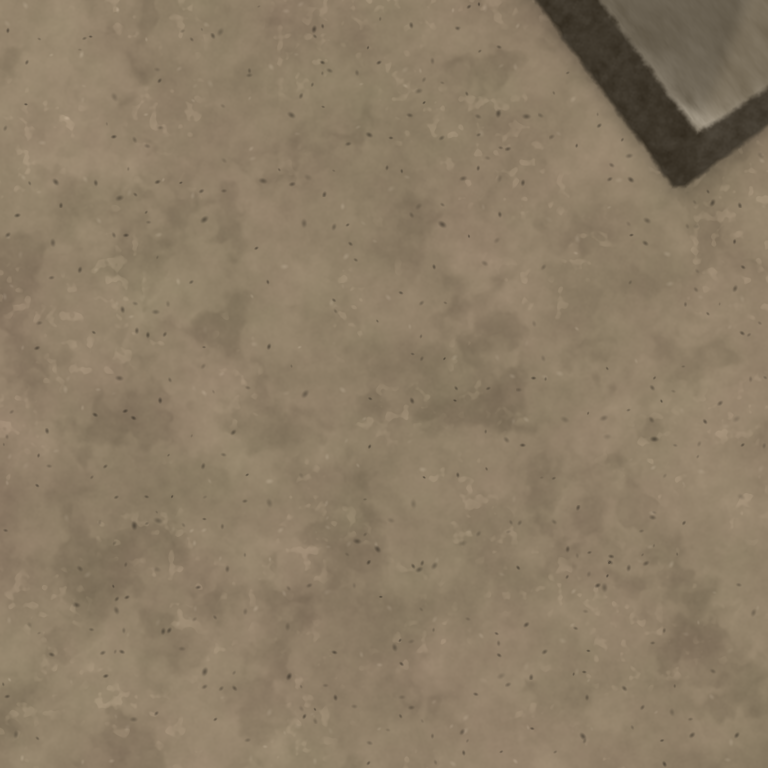
A Shadertoy shader for this texture:

```glsl
const vec3 STONE_DARK = vec3(0.445, 0.39, 0.315);
const vec3 STONE_MID = vec3(0.555, 0.492, 0.402);
const vec3 STONE_LIGHT = vec3(0.655, 0.582, 0.485);
const vec3 SIDE_DARK = vec3(0.235, 0.207, 0.163);
const vec3 FACE_GREY = vec3(0.40, 0.365, 0.305);
const vec3 SHINE = vec3(0.67, 0.63, 0.56);

float hash(vec2 p) {
    vec3 q = fract(vec3(p.xyx) * 0.1031);
    q += dot(q, q.yzx + 33.33);
    return fract((q.x + q.y) * q.z);
}

float noise(vec2 p) {
    vec2 i = floor(p), f = fract(p);
    f = f * f * (3.0 - 2.0 * f);
    return mix(mix(hash(i), hash(i + vec2(1, 0)), f.x),
               mix(hash(i + vec2(0, 1)), hash(i + vec2(1, 1)), f.x), f.y);
}

// Layered noise centred on zero, turned at each octave
float fbm(vec2 p, int octaves, float gain) {
    float sum = 0.0, total = 0.0, amp = 1.0;
    for (int i = 0; i < octaves; i++) {
        sum += amp * (noise(p) - 0.5);
        total += amp;
        amp *= gain;
        p = mat2(1.6, 1.2, -1.2, 1.6) * p + 17.3;
    }
    return sum / total;
}

// One soft, jittered speck per cell, present with the given chance
float specks(vec2 p, float cells, float radius, float chance, float seed) {
    p *= cells;
    vec2 id = floor(p) + seed;
    vec2 offset = fract(p) - 0.5;
    offset -= 0.5 * (vec2(hash(id), hash(id + 41.7)) - 0.5);
    float angle = 6.2832 * hash(id + 73.1);
    float c = cos(angle), s = sin(angle);
    offset = mat2(c, s, -s, c) * offset * vec2(0.75, 1.15);
    float size = radius * cells * mix(0.6, 1.1, hash(id + 9.4));
    float spot = 1.0 - smoothstep(0.0, size, length(offset));
    return spot * step(hash(id + 27.9), chance) * mix(0.3, 1.0, hash(id + 58.2));
}

// Signed depth inside a corner whose two edges run from the tip
float cornerDepth(vec2 p, vec2 tip, vec2 leftEdge, vec2 rightEdge) {
    vec2 a = normalize(leftEdge), b = normalize(rightEdge);
    vec2 q = p - tip;
    return min(dot(q, vec2(a.y, -a.x)), dot(q, vec2(-b.y, b.x)));
}

vec3 stone(vec2 p) {
    // Ragged domain so that no cloud keeps a smooth outline
    vec2 ragged = p + 0.035 * vec2(fbm(p * 26.0, 3, 0.65), fbm(p * 26.0 + 50.0, 3, 0.65));

    // Clouds, mottling and grain, from broad to fine
    float tone = 0.06 + 1.15 * fbm(ragged * 6.0 + 3.0, 3, 0.6);
    tone += 0.75 * fbm(ragged * 19.0 + 31.0, 3, 0.7);
    tone += 0.42 * fbm(p * 75.0 + 9.0, 3, 0.75);

    // Small brown stains with crumbled borders
    float stain = fbm(ragged * 11.0 + 81.0, 4, 0.6);
    tone -= 0.42 * smoothstep(0.05, 0.2, stain);

    // Pale chips gathered in loose clusters
    float cluster = smoothstep(-0.04, 0.16, fbm(p * 13.0 + 140.0, 2, 0.5));
    float chip = smoothstep(0.13, 0.32, fbm(p * 85.0 + 190.0, 2, 0.5));
    tone += 0.5 * chip * cluster;

    vec3 color = mix(STONE_MID, STONE_LIGHT, clamp(tone, 0.0, 1.0));
    color = mix(color, STONE_DARK, clamp(-tone, 0.0, 1.0));

    // Faint shifts between rosy and olive
    float hue = fbm(p * 8.0 + 120.0, 4, 0.65);
    color += hue * vec3(0.02, -0.008, 0.012);

    // Sparse pits and glints
    float pits = specks(p, 36.0, 0.0055, 0.12, 307.0)
               + specks(p, 70.0, 0.004, 0.06, 401.0);
    color += 0.07 * specks(p, 50.0, 0.005, 0.08, 5.0);
    return color * (1.0 - 0.38 * min(pits, 1.0));
}

vec3 topFace(vec2 p, vec2 tip, float depth) {
    vec2 q = p - tip;
    float brushed = fbm(vec2(dot(q, vec2(0.8, 0.6)) * 60.0,
                             dot(q, vec2(-0.6, 0.8)) * 22.0), 4, 0.6);
    float facet = smoothstep(-0.015, 0.015, q.x - 0.38 * q.y);
    vec3 color = FACE_GREY + brushed * 0.1;
    color += facet * vec3(0.06, 0.052, 0.04);
    float rim = exp(-max(depth, 0.0) * 95.0) * (0.25 + 0.75 * exp(-length(q) * 14.0));
    float glint = exp(-length(q - vec2(0.0, 0.018)) * 42.0);
    float shine = (0.6 * rim + 0.5 * glint) * (1.0 + 1.5 * brushed);
    return mix(color, SHINE, clamp(shine, 0.0, 1.0));
}

void mainImage(out vec4 fragColor, in vec2 fragCoord) {
    vec2 p = fragCoord / iResolution.xy;
    vec2 baseTip = vec2(0.882, 0.749), faceTip = vec2(0.908, 0.827);
    float grain = fbm(p * 80.0, 3, 0.65);
    float base = cornerDepth(p, baseTip, vec2(-0.185, 0.251), vec2(0.118, 0.088));
    float face = cornerDepth(p, faceTip, vec2(-0.127, 0.173), vec2(0.092, 0.058));
    base = min(base, p.y - 0.757) + 0.006 * grain;
    face += 0.006 * grain;

    // Ground with a soft contact shadow
    vec3 color = stone(p);
    color *= 1.0 - 0.22 * exp(-max(-base, 0.0) * 70.0);

    // Bevelled block: dark sides, then the metallic top
    vec3 side = SIDE_DARK + 0.1 * grain;
    side += 0.03 * smoothstep(0.89, 0.93, p.x);
    color = mix(color, side, smoothstep(-0.004, 0.004, base));
    color = mix(color, topFace(p, faceTip, face), smoothstep(-0.005, 0.005, face));

    fragColor = vec4(color, 1.0);
}
```
